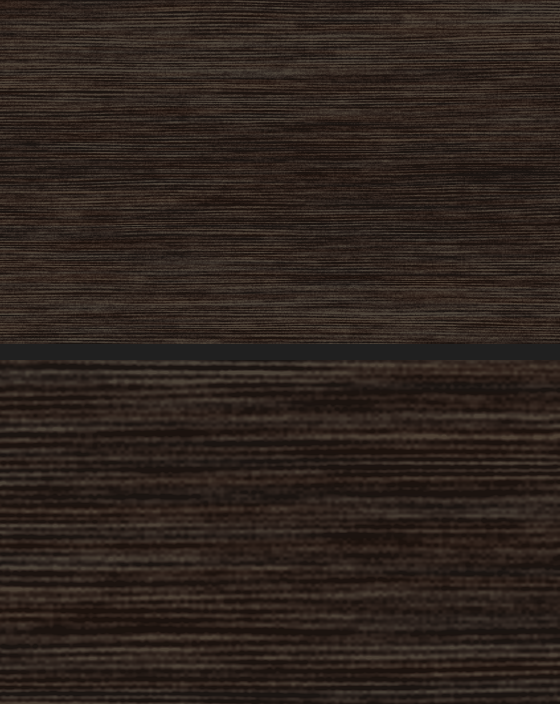
Top, the full canvas; bottom, a detail of the centre.
Reproduce this texture procedurally as a WebGL 1 fragment shader.

```glsl
precision highp float;
// Dark wenge veneer: fine, nearly level grain lines with soft broad bands.
// Stretched value noise and jittered ridges are summed to one tone, which
// is then coloured by a five-step brown ramp with a warm to grey tint.

uniform vec2 u_resolution;

// Palette, dark to light
const vec3 PORE  = vec3(0.105, 0.075, 0.060);
const vec3 UMBER = vec3(0.160, 0.117, 0.097);
const vec3 BROWN = vec3(0.200, 0.153, 0.129);
const vec3 TAN   = vec3(0.232, 0.190, 0.160);
const vec3 STRAW = vec3(0.285, 0.243, 0.202);
const vec3 TINT  = vec3(-0.010, 0.014, 0.024);

// Frequencies along and across the grain, per canvas height
const vec2 STREAK_FREQ = vec2(3.0, 150.0);
const vec2 FIBRE_FREQ  = vec2(10.0, 250.0);
const vec2 DASH_FREQ   = vec2(32.0, 210.0);
const vec2 SPECK_FREQ  = vec2(260.0, 310.0);
const vec2 BAND_FREQ   = vec2(0.6, 9.0);
const vec2 TINT_FREQ   = vec2(4.0, 110.0);
const float LINE_COUNT = 112.0;

// Strength of each layer in the tone
const float STREAK_GAIN = 0.40;
const float FIBRE_GAIN  = 0.46;
const float DASH_GAIN   = 0.34;
const float SPECK_GAIN  = 0.38;
const float BAND_GAIN   = 0.24;
const float LINE_GAIN   = 0.25;
const float HEART_GAIN  = 0.16;
const float HEART_Y     = 0.53;
const float HEART_WIDTH = 0.085;
const float MEAN_TONE   = 0.53;
const float TAU = 6.2831853;

float hash(vec2 p) {
  vec3 q = fract(vec3(p.xyx) * 0.1031);
  q += dot(q, q.yzx + 33.33);
  return fract((q.x + q.y) * q.z);
}

// Value noise, centred on zero
float noise(vec2 p) {
  vec2 cell = floor(p);
  vec2 f = fract(p);
  f = f * f * (3.0 - 2.0 * f);
  float low  = mix(hash(cell), hash(cell + vec2(1.0, 0.0)), f.x);
  float high = mix(hash(cell + vec2(0.0, 1.0)), hash(cell + vec2(1.0, 1.0)), f.x);
  return mix(low, high, f.y) - 0.5;
}

// Gentle drift that bends the grain off the level
vec2 bendGrain(vec2 p) {
  float drift = 0.018 * noise(p * vec2(1.1, 2.6) + 17.0);
  float ripple = 0.004 * noise(p * vec2(4.5, 13.0) + 41.0);
  return p + vec2(0.0, drift + ripple);
}

// Ridges with uneven spacing and fading strength
float grainLines(vec2 p) {
  float jitter = 1.2 * noise(p * vec2(1.8, 36.0) + 63.0);
  float strength = 1.0 + 1.4 * noise(p * vec2(4.0, 34.0) + 85.0);
  return strength * cos(TAU * (p.y * LINE_COUNT + jitter));
}

float woodTone(vec2 p, vec2 grain) {
  float heart = (p.y - HEART_Y) / HEART_WIDTH;
  float tone = MEAN_TONE;
  tone += STREAK_GAIN * noise(grain * STREAK_FREQ + 7.0);
  tone += FIBRE_GAIN * noise(grain * FIBRE_FREQ + 113.0);
  tone += DASH_GAIN * noise(grain * DASH_FREQ + 151.0);
  tone += SPECK_GAIN * noise(p * SPECK_FREQ + 29.0);
  tone += BAND_GAIN * noise(grain * BAND_FREQ + 205.0);
  tone += LINE_GAIN * grainLines(grain);
  return tone - HEART_GAIN * exp(-heart * heart);
}

vec3 woodRamp(float tone) {
  vec3 color = mix(PORE, UMBER, clamp((tone - 0.12) / 0.25, 0.0, 1.0));
  color = mix(color, BROWN, clamp((tone - 0.37) / 0.19, 0.0, 1.0));
  color = mix(color, TAN, clamp((tone - 0.56) / 0.17, 0.0, 1.0));
  return mix(color, STRAW, clamp((tone - 0.73) / 0.21, 0.0, 1.3));
}

void main() {
  vec2 p = gl_FragCoord.xy / u_resolution.y;
  vec2 grain = bendGrain(p);
  vec3 color = woodRamp(woodTone(p, grain));
  color += TINT * noise(grain * TINT_FREQ + 251.0);
  gl_FragColor = vec4(clamp(color, 0.0, 1.0), 1.0);
}
```
